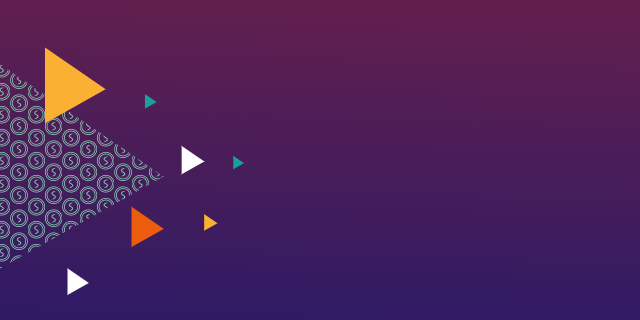
Give the GLSL for this background, as a Shadertoy shader.

```glsl
// Plum-to-indigo gradient with right-pointing triangles, one filled with outlined coins.

// Antialiased coverage of a signed distance, in units of canvas height
float cover(float d) {
    return clamp(0.5 - d * iResolution.y, 0.0, 1.0);
}

// Right-pointing triangle hanging down from its top-left corner
float triangle(vec2 p, vec2 corner, float height) {
    vec2 q = p - corner;
    float upper = dot(q, normalize(vec2(0.55, 0.8)));
    float lower = dot(q + vec2(0.0, height), normalize(vec2(0.45, -0.8)));
    return max(-q.x, max(upper, lower));
}

// Staggered columns of coins: two rings around a small wavy stroke
float coins(vec2 p) {
    vec2 spacing = vec2(0.0542, 0.0719);
    vec2 q = p - vec2(0.0052, 0.7135);
    float column = round(q.x / spacing.x);
    q.x -= column * spacing.x;
    q.y -= 0.5 * spacing.y * mod(column, 2.0);
    q.y -= spacing.y * round(q.y / spacing.y);

    float r = length(q);
    float rings = min(abs(r - 0.0262), abs(r - 0.0208)) - 0.0012;

    float phase = q.y * 286.0;
    float slope = 1.43 * cos(phase);
    float wave = abs(q.x + 0.005 * sin(phase)) / sqrt(1.0 + slope * slope) - 0.0015;
    return min(rings, max(wave, abs(q.y) - 0.0125));
}

void mainImage(out vec4 fragColor, in vec2 fragCoord) {
    vec2 p = fragCoord / iResolution.y;

    // Slightly tilted background gradient
    float t = clamp(p.y + 0.03 * (p.x - 1.0), 0.0, 1.0);
    vec3 color = mix(vec3(0.185, 0.105, 0.395), vec3(0.385, 0.122, 0.305), t);

    // Coin pattern clipped to the large triangle
    float coinMask = max(coins(p), triangle(p, vec2(0.0, 0.7995), 0.638));
    color = mix(color, vec3(0.53, 0.79, 0.69), cover(coinMask));

    // Solid triangles, grouped by color
    vec3 amber = vec3(0.98, 0.69, 0.20);
    vec3 teal = vec3(0.09, 0.64, 0.60);
    vec3 orange = vec3(0.92, 0.36, 0.05);

    float ambers = min(triangle(p, vec2(0.1406, 0.8516), 0.237),
                       triangle(p, vec2(0.638, 0.331), 0.052));
    float teals = min(triangle(p, vec2(0.453, 0.706), 0.0456),
                      triangle(p, vec2(0.729, 0.513), 0.0417));
    float whites = min(triangle(p, vec2(0.5677, 0.544), 0.0885),
                       triangle(p, vec2(0.211, 0.1615), 0.0833));

    color = mix(color, amber, cover(ambers));
    color = mix(color, teal, cover(teals));
    color = mix(color, vec3(1.0), cover(whites));
    color = mix(color, orange, cover(triangle(p, vec2(0.411, 0.354), 0.126)));

    fragColor = vec4(color, 1.0);
}
```
